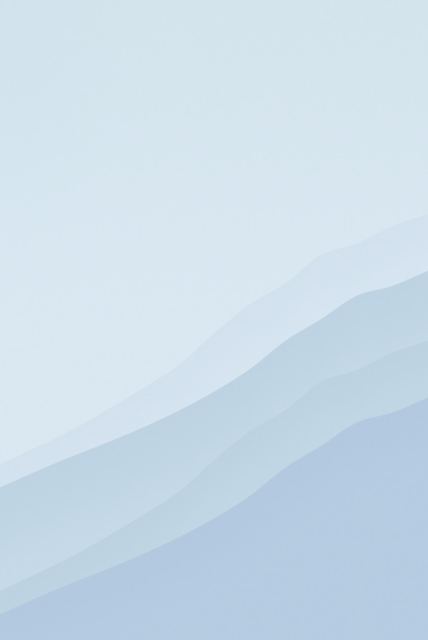
Write a WebGL 2 fragment shader that draws this background.

```glsl
#version 300 es
precision highp float;

uniform vec2 u_resolution;
out vec4 fragColor;

const int KNOTS = 13;

// Ridge heights at evenly spaced positions from left to right
const float UPPER_RIDGE[KNOTS] = float[KNOTS](
    0.2747, 0.3008, 0.3281, 0.3594, 0.3932, 0.4290, 0.4792,
    0.5247, 0.5573, 0.6016, 0.6198, 0.6471, 0.6654);
const float LOWER_RIDGE[KNOTS] = float[KNOTS](
    0.2383, 0.2630, 0.2865, 0.3086, 0.3320, 0.3581, 0.3880,
    0.4232, 0.4674, 0.5013, 0.5378, 0.5534, 0.5768);
const float REPEAT_DROP = 0.198;

const vec3 SKY_TOP = vec3(0.832, 0.894, 0.930);
const vec3 SKY_LOW = vec3(0.850, 0.908, 0.945);
const vec3 MIST_EDGE = vec3(0.824, 0.884, 0.930);
const vec3 MIST_BODY = vec3(0.838, 0.898, 0.942);
const vec3 HILL_EDGE = vec3(0.742, 0.826, 0.888);
const vec3 HILL_BODY = vec3(0.772, 0.852, 0.906);
const vec3 SLOPE_EDGE = vec3(0.738, 0.824, 0.884);
const vec3 SLOPE_BODY = vec3(0.758, 0.842, 0.898);
const vec3 BASE_EDGE = vec3(0.698, 0.787, 0.878);
const vec3 BASE_BODY = vec3(0.710, 0.798, 0.882);

float hash(vec2 p) {
    vec3 q = fract(vec3(p.xyx) * 0.1031);
    q += dot(q, q.yzx + 33.33);
    return fract((q.x + q.y) * q.z);
}

float valueNoise(vec2 p) {
    vec2 cell = floor(p);
    vec2 f = fract(p);
    f = f * f * (3.0 - 2.0 * f);
    float bottom = mix(hash(cell), hash(cell + vec2(1.0, 0.0)), f.x);
    float top = mix(hash(cell + vec2(0.0, 1.0)), hash(cell + 1.0), f.x);
    return mix(bottom, top, f.y);
}

// Catmull-Rom curve through the knots; ends continue in a straight line
float ridgeHeight(float knots[KNOTS], float x) {
    float s = clamp(x, 0.0, 1.0) * float(KNOTS - 1);
    int i = min(int(s), KNOTS - 2);
    float t = s - float(i);
    float b = knots[i];
    float c = knots[i + 1];
    float a = i > 0 ? knots[i - 1] : 2.0 * b - c;
    float d = i < KNOTS - 2 ? knots[i + 2] : 2.0 * c - b;
    return b + 0.5 * t * (c - a + t * (2.0 * a - 5.0 * b + 4.0 * c - d
        + t * (3.0 * (b - c) + d - a)));
}

// Lays a sheet below a ridge, shading from its edge into its body
vec3 addLayer(vec3 under, float depth, vec3 edge, vec3 body, float fade, float blur) {
    vec3 sheet = mix(edge, body, smoothstep(0.0, fade, depth));
    return mix(under, sheet, smoothstep(-blur, blur, depth));
}

vec3 skyColor(vec2 uv) {
    vec3 sky = mix(SKY_LOW, SKY_TOP, smoothstep(0.45, 1.05, uv.y));
    float corner = smoothstep(0.35, 0.0, uv.x) * smoothstep(0.5, 1.0, uv.y);
    return sky - vec3(0.010, 0.006, 0.003) * corner;
}

void main() {
    vec2 uv = gl_FragCoord.xy / u_resolution;
    float blur = 0.9 / u_resolution.y;
    float upper = ridgeHeight(UPPER_RIDGE, uv.x) - uv.y;
    float lower = ridgeHeight(LOWER_RIDGE, uv.x) - uv.y;

    // Stacked sheets, from back to front
    vec3 color = skyColor(uv);
    color = addLayer(color, upper, MIST_EDGE, MIST_BODY, 0.10, blur);
    color = addLayer(color, lower, HILL_EDGE, HILL_BODY, 0.15, blur);
    color = addLayer(color, upper - REPEAT_DROP, SLOPE_EDGE, SLOPE_BODY, 0.10, blur);
    color = addLayer(color, lower - REPEAT_DROP, BASE_EDGE, BASE_BODY, 0.12, blur);

    // Faint paper grain
    float grain = valueNoise(uv * vec2(160.0, 240.0)) - 0.5;
    color += 0.005 * grain;

    fragColor = vec4(color, 1.0);
}
```
